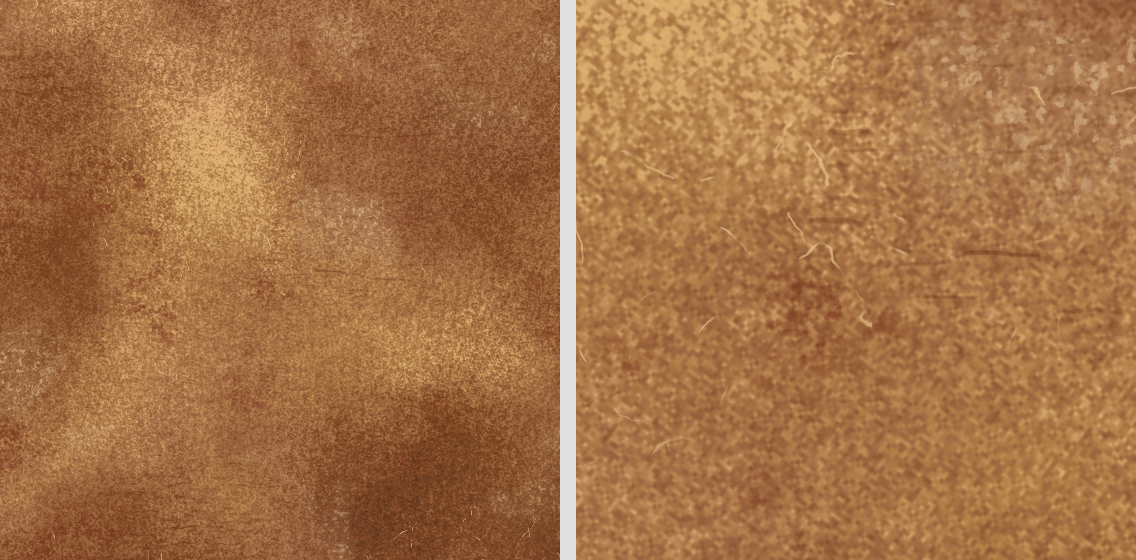
Left, the full canvas; right, a detail of the centre.
Reproduce this texture procedurally as a WebGL 1 fragment shader.

```glsl
precision highp float;
// Weathered copper-brown plaster: a tone field of soft clouds, a warm glow and
// fine grain is sent through a colour ramp, then overlaid with rust specks,
// chalky patches, faint brush strokes and clusters of thin pale scratches.
uniform vec2 u_resolution;

#define CLOUD_SCALE 2.7
#define CLOUD_AMOUNT 0.78
#define GLOW_AMOUNT 2.1
#define GRAIN_SCALE 400.0
#define GRAIN_AMOUNT 0.58
#define RUST_AMOUNT 0.62
#define CHALK_AMOUNT 0.36
#define STROKE_AMOUNT 0.9
#define SCRATCH_WIDTH 0.0013
#define SCRATCH_AMOUNT 0.7

const mat2 TURN = mat2(0.8, 0.6, -0.6, 0.8);

float hash(vec2 p) {
  return fract(sin(dot(p, vec2(12.9898, 78.233))) * 43758.5453);
}

float noise(vec2 p) {
  vec2 i = floor(p), f = fract(p);
  f = f * f * (3.0 - 2.0 * f);
  return mix(mix(hash(i), hash(i + vec2(1, 0)), f.x),
             mix(hash(i + vec2(0, 1)), hash(i + vec2(1, 1)), f.x), f.y);
}

float fbm(vec2 p) {
  float sum = 0.0, weight = 0.5;
  for (int i = 0; i < 5; i++) {
    sum += weight * noise(p);
    p = TURN * p * 2.03 + 17.3;
    weight *= 0.5;
  }
  return sum / 0.969;
}

// Fine grain of three sizes, scaled to unit deviation
float grain(vec2 uv) {
  vec2 p = TURN * uv * GRAIN_SCALE;
  float g = 0.75 * noise(p) + 0.4 * noise(TURN * p * 0.55 + 9.0)
          + 0.15 * noise(TURN * TURN * p * 0.22 + 31.0);
  return (g - 0.65) * 5.4;
}

vec3 blend(vec3 under, vec3 over, float from, float to, float tone) {
  return mix(under, over, clamp((tone - from) / (to - from), 0.0, 1.0));
}

// Tone is measured in deviations from the middle brown
vec3 ramp(float tone) {
  vec3 c = vec3(0.51, 0.29, 0.15);
  c = blend(c, vec3(0.58, 0.37, 0.22), -1.7, -0.77, tone);
  c = blend(c, vec3(0.64, 0.43, 0.27), -0.77, 0.03, tone);
  c = blend(c, vec3(0.69, 0.49, 0.285), 0.03, 0.64, tone);
  c = blend(c, vec3(0.74, 0.54, 0.345), 0.64, 1.17, tone);
  c = blend(c, vec3(0.83, 0.645, 0.425), 1.17, 1.81, tone);
  return c * (1.0 + 0.12 * min(tone + 1.7, 0.0) + 0.06 * max(tone - 1.81, 0.0));
}

// One short, wavering segment in some cells, at a random angle
float scratches(vec2 uv, float cells) {
  vec2 waver = vec2(fbm(uv * 30.0), fbm(uv * 30.0 + 40.0)) - 0.5;
  vec2 p = uv * cells + 0.4 * waver;
  vec2 id = floor(p) + cells * 7.0;
  vec2 centre = 0.38 + 0.24 * vec2(hash(id), hash(id + 3.7));
  float angle = 6.2832 * hash(id + 8.1);
  vec2 along = vec2(cos(angle), sin(angle));
  vec2 q = fract(p) - centre;
  float reach = 0.1 + 0.25 * hash(id + 5.3);
  float t = clamp(dot(q, along), -reach, reach);
  float dist = length(q - along * t) / cells;
  float line = 1.0 - smoothstep(0.2 * SCRATCH_WIDTH, SCRATCH_WIDTH, dist);
  return line * step(0.45, hash(id + 2.9));
}

void main() {
  vec2 uv = gl_FragCoord.xy / min(u_resolution.x, u_resolution.y);

  // Clouds, with a broad glow leaning up to the right
  vec2 warp = vec2(fbm(uv * 4.0 + 5.0), fbm(uv * 4.0 + 23.0)) - 0.5;
  float cloud = (fbm(uv * CLOUD_SCALE + warp * 0.8 + 37.0) - 0.5) / 0.127;
  vec2 g = TURN * (uv + warp * 0.4 - vec2(0.29, 0.4));
  float glow = exp(-dot(g * g, vec2(14.0, 9.0)));
  float rough = 0.6 + 0.8 * fbm(uv * 7.0 + 61.0);
  float tone = CLOUD_AMOUNT * cloud + GLOW_AMOUNT * (glow - 0.29)
             + GRAIN_AMOUNT * rough * grain(uv);

  // Faint, nearly level brush strokes
  float stroke = noise(vec2(uv.x * 19.0, uv.y * 230.0) + warp * 14.0);
  float brushed = smoothstep(0.5, 0.68, fbm(uv * 3.4 + 83.0));
  tone -= STROKE_AMOUNT * brushed * smoothstep(0.7, 0.95, stroke);
  vec3 colour = ramp(tone);

  // Patches lean a little towards ochre or rose
  float hue = fbm(uv * 3.0 + 47.0) - 0.5;
  colour *= 1.0 + hue * vec3(0.0, 0.05, -0.17);

  // Rust: fine specks that crowd together inside soft patches
  float rustPatch = smoothstep(0.54, 0.76, fbm(uv * 4.8 + warp + 29.0));
  float rustSpeck = smoothstep(0.47, 0.65, 0.55 * fbm(uv * 190.0 + 13.0) + 0.45 * fbm(uv * 40.0 + 7.0));
  float rust = rustPatch * (0.1 + 0.9 * rustSpeck);
  colour = mix(colour, vec3(0.46, 0.19, 0.1), RUST_AMOUNT * rust);

  // Chalk: a soft haze with brighter flecks
  float chalkPatch = smoothstep(0.58, 0.8, fbm(uv * 5.0 + warp + 71.0));
  float fleck = smoothstep(0.54, 0.74, fbm(uv * 190.0 + 53.0));
  colour = mix(colour, vec3(0.85, 0.72, 0.55), CHALK_AMOUNT * chalkPatch * (0.5 + 1.5 * fleck));

  // Scratches gather in a few places and are partly worn away
  float worn = smoothstep(0.35, 0.7, noise(uv * 95.0 + 19.0));
  float cluster = smoothstep(0.54, 0.66, fbm(uv * 4.0 + 97.0));
  float marks = 0.0;
  for (int i = 0; i < 3; i++) marks = max(marks, scratches(uv + float(i) * 0.37, 9.0 + 6.0 * float(i)));
  colour = mix(colour, vec3(0.92, 0.78, 0.57), SCRATCH_AMOUNT * marks * worn * cluster);

  gl_FragColor = vec4(colour, 1.0);
}
```
